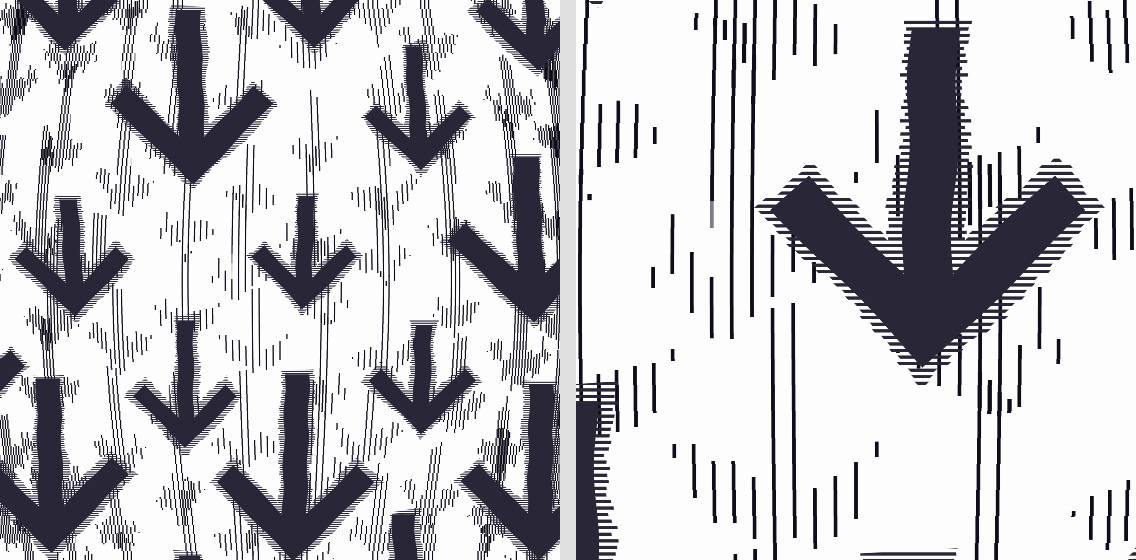
Left, the full canvas; right, a detail of the centre.
Give the GLSL for this pattern, as a Shadertoy shader.

```glsl
// Bold downward arrows with comb-like edges over a field of smaller arrows.
// Both fields are jittered, staggered grids of one arrow distance function.
// The small arrows are drawn as stepped vertical hatching that bulges outward.

const vec3 PAPER = vec3(0.992);
const vec3 BOLD_INK = vec3(0.16, 0.15, 0.22);
const vec3 HATCH_INK = vec3(0.06, 0.05, 0.10);

const vec2 BOLD_CELL = vec2(0.215, 0.45);
const vec2 BOLD_REACH = vec2(0.092, 0.150);   // smallest and largest arm reach
const float BOLD_THICKNESS = 0.31;            // relative to the arm reach
const float COMB_ROWS = 256.0;
const float COMB_LENGTH = 0.013;

const vec2 SMALL_CELL = vec2(0.125, 0.155);
const float SMALL_REACH = 0.062;
const float SMALL_THICKNESS = 0.026;
const float HATCH_LINES = 80.0;               // lines per canvas width at the centre
const float HATCH_WIDTH = 0.0011;             // half width of a line
const float HATCH_RAGGED = 0.030;             // scatter of the line ends
const float STEPS = 64.0;                     // vertical steps of the bent lines
const vec2 LINE_BEND = vec2(2.4, 1.2);
const vec2 COLUMN_BEND = vec2(0.3, 0.6);

float hash(vec2 p) {
    vec3 a = fract(vec3(p.xyx) * 0.1031);
    a += dot(a, a.yzx + 33.33);
    return fract((a.x + a.y) * a.z);
}

float noise(vec2 p) {
    vec2 i = floor(p), f = fract(p);
    f = f * f * (3.0 - 2.0 * f);
    return mix(mix(hash(i), hash(i + vec2(1, 0)), f.x),
               mix(hash(i + vec2(0, 1)), hash(i + vec2(1, 1)), f.x), f.y);
}

float fill(float d) {
    float aa = 0.5 / iResolution.y;
    return 1.0 - smoothstep(-aa, aa, d);
}

// Arrow pointing down with its tip at the origin
float arrowDistance(vec2 p, float reach, float tall, float thick) {
    p.x = abs(p.x);
    float along = (p.x + p.y) * 0.7071;
    float across = (p.y - p.x) * 0.7071;
    float arm = max(abs(across - 0.5 * thick) - 0.5 * thick, along - 1.414 * reach);
    float shaft = max(p.x - 0.5 * thick, max(p.y - tall, thick - p.y));
    return min(arm, shaft);
}

// Distance to the nearest bold arrow
float boldArrows(vec2 p) {
    float nearest = 1.0;
    float column = floor(p.x / BOLD_CELL.x);
    for (float i = -1.0; i <= 1.0; i++) {
        float stagger = 0.5 * mod(column + i + 1.0, 2.0);
        float row = floor(p.y / BOLD_CELL.y - stagger);
        for (float j = -1.0; j <= 1.0; j++) {
            vec2 id = vec2(column + i, row + j);
            vec2 jitter = vec2(hash(id + 11.3), hash(id + 27.7)) - 0.5;
            vec2 tip = (id + vec2(0.5, 0.5 + stagger)) * BOLD_CELL + jitter * 0.055;
            vec2 q = p - tip;
            q.x -= q.y * 0.14 * (hash(id + 5.1) - 0.5);
            q.x += 0.0015 * sin(q.y * 70.0 + id.x);
            float reach = mix(BOLD_REACH.x, BOLD_REACH.y, hash(id + 41.9));
            float tall = reach * mix(2.0, 2.5, hash(id + 63.2));
            nearest = min(nearest, arrowDistance(q, reach, tall, BOLD_THICKNESS * reach));
        }
    }
    return nearest;
}

// Number of small arrows covering a point
float smallArrows(vec2 p) {
    float count = 0.0;
    float column = floor(p.x / SMALL_CELL.x);
    for (float i = -1.0; i <= 1.0; i++) {
        float stagger = 0.5 * mod(column + i, 2.0);
        float row = floor(p.y / SMALL_CELL.y - stagger);
        for (float j = -2.0; j <= 0.0; j++) {
            vec2 id = vec2(column + i, row + j);
            vec2 jitter = vec2(hash(id + 71.7), hash(id + 93.1)) - 0.5;
            vec2 tip = (id + vec2(0.5, 0.5 + stagger) + 0.35 * jitter) * SMALL_CELL;
            float reach = SMALL_REACH * mix(0.75, 1.1, hash(id + 17.3));
            float tall = mix(0.12, 0.24, hash(id + 37.9));
            count += fill(arrowDistance(p - tip, reach, tall, SMALL_THICKNESS));
        }
    }
    return count;
}

// Hatch lines; with 'level' 2 they fill only the overlaps, twice as densely
float hatch(vec2 p, float level) {
    vec2 q = p - 0.5;
    float stepY = (floor(p.y * STEPS) + 0.5) / STEPS - 0.5;
    float lines = HATCH_LINES * level;
    float bend = 1.0 + LINE_BEND.y * stepY * stepY;
    float phase = lines * q.x * (bend + LINE_BEND.x * q.x * q.x);
    float density = lines * (bend + 3.0 * LINE_BEND.x * q.x * q.x);
    float id = round(phase);
    float offset = (id - phase) / density;

    // The whole line samples the arrows at its centre, with its own shift
    q.x += offset;
    q.x *= 1.0 + dot(COLUMN_BEND, vec2(q.x * q.x, stepY * stepY));
    q.y += HATCH_RAGGED * (hash(vec2(id, level)) - 0.5);
    float covered = smoothstep(level - 0.6, level - 0.4, smallArrows(q + 0.5));
    return covered * fill(abs(offset) - HATCH_WIDTH * (0.85 + 0.15 * level));
}

void mainImage(out vec4 fragColor, in vec2 fragCoord) {
    vec2 p = fragCoord / iResolution.y;
    float hatching = max(hatch(p, 1.0), hatch(p, 2.0));

    // Bold arrows with horizontal teeth of varying length
    float d = boldArrows(p);
    float row = p.y * COMB_ROWS;
    float tooth = fill((abs(fract(row) - 0.25) - 0.25) / COMB_ROWS);
    float teeth = COMB_LENGTH * noise(p * 13.0) + 0.004 * (hash(vec2(floor(row), 3.0)) - 0.3);
    float bold = max(fill(d), tooth * fill(d - teeth));

    vec3 color = mix(PAPER, HATCH_INK, hatching);
    fragColor = vec4(mix(color, BOLD_INK, bold), 1.0);
}
```
